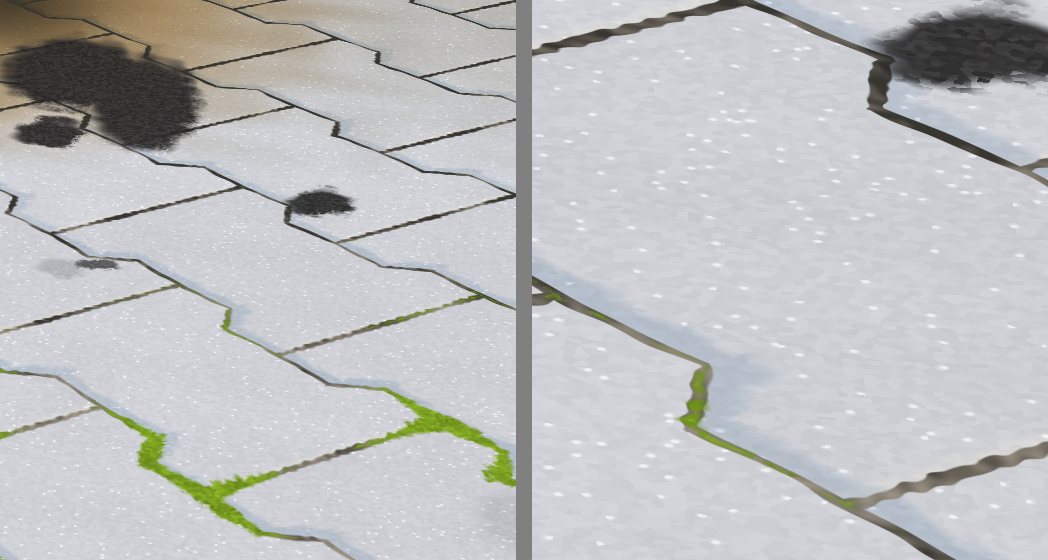
Left, the full canvas; right, a detail of the centre.
Write a WebGL 1 fragment shader that draws this texture.

```glsl
precision highp float;
uniform vec2 u_resolution;

// Ground plane: homogeneous origin and block axes, y pointing down
const vec3 ORIGIN = vec3(0.109, 0.413, 1.0);
const vec3 ACROSS = vec3(0.3255, -0.060, 0.045);
const vec3 ALONG = vec3(0.349, 0.143, -0.115);

const float FLARE = 0.083;
const float FLARE_STEEPNESS = 3.2;
const float JOINT_WIDTH = 0.010;
const float BEVEL_WIDTH = 0.075;
const float MOSS_WIDTH = 0.062;
const vec2 GRAIN_SCALE = vec2(62.0, 84.0);

const vec3 STONE = vec3(0.815, 0.822, 0.845);
const vec3 STONE_FAR = vec3(0.73, 0.725, 0.71);
const vec3 BEVEL_TINT = vec3(0.86, 0.905, 0.94);
const vec3 SAND = vec3(0.55, 0.49, 0.40);
const vec3 GAP = vec3(0.22, 0.21, 0.19);
const vec3 RUST = vec3(0.56, 0.45, 0.28);
const vec3 OIL = vec3(0.17, 0.165, 0.165);
const vec3 MOSS_DARK = vec3(0.33, 0.43, 0.09);
const vec3 MOSS_LIGHT = vec3(0.56, 0.72, 0.15);

vec2 hash2(vec2 p) {
  return fract(sin(vec2(dot(p, vec2(12.99, 78.23)), dot(p, vec2(39.35, 11.14)))) * 4375.85);
}

// Layered sines, 0 to 1
float waves(vec2 p) {
  float a = sin(p.x + 1.7 * sin(p.y * 0.8)) + sin(p.y * 1.3 + 1.9 * sin(p.x * 0.7));
  return 0.5 + 0.25 * a;
}

// Cellular noise: distance to the nearest seed and its random value
vec2 cells(vec2 p) {
  vec2 base = floor(p), best = vec2(9.0, 0.0);
  for (int j = -1; j <= 1; j++)
    for (int i = -1; i <= 1; i++) {
      vec2 cell = base + vec2(float(i), float(j));
      vec2 seed = hash2(cell);
      float d = length(cell + seed - p);
      if (d < best.x) best = vec2(d, hash2(cell + 17.0).x);
    }
  return best;
}

// Sideways swing of the long joints
float swing(float v) {
  float c = cos(6.28319 * v);
  return FLARE * (clamp(c * FLARE_STEEPNESS, -1.0, 1.0) - 0.25 * c);
}

float spot(vec2 p, vec2 centre, vec2 radius, float soft) {
  return 1.0 - smoothstep(1.0 - soft, 1.0 + soft, length((p - centre) / radius));
}

void main() {
  vec2 p = gl_FragCoord.xy / u_resolution.y;
  p.y = 1.0 - p.y;
  float aa = 3.5 / u_resolution.y;

  // Screen to block coordinates
  vec3 ray = vec3(p, 1.0);
  vec2 ground = vec2(dot(ray, cross(ALONG, ORIGIN)), dot(ray, cross(ORIGIN, ACROSS)))
              / dot(ray, cross(ACROSS, ALONG));
  float rough = waves(ground * 37.0);
  float fine = waves(ground.yx * 95.0 + 3.0);
  vec2 uv = ground + 0.008 * (vec2(rough, fine) - 0.5);

  // Interlocking blocks: swung long joints, staggered cross joints
  float line = floor(uv.x + 0.5);
  float side = 2.0 * mod(line, 2.0) - 1.0;
  float slope = (swing(uv.y + 0.005) - swing(uv.y - 0.005)) / 0.01;
  float longDist = (uv.x - line - side * swing(uv.y)) / sqrt(1.0 + slope * slope);
  float strip = line - step(longDist, 0.0);
  float row = uv.y + 0.5 * mod(strip, 2.0);
  float crossDist = fract(row + 0.5) - 0.5;
  float edge = min(abs(longDist), abs(crossDist));
  float tone = hash2(vec2(strip, floor(row))).x - 0.5;

  // Stone face with grain and pale chips
  vec2 grain = cells(ground * GRAIN_SCALE);
  float patches = waves(ground * 9.0);
  vec3 color = mix(STONE_FAR, STONE, smoothstep(0.0, 0.42, p.y + 0.08 * patches));
  color *= 1.0 + 0.025 * tone + 0.02 * (patches - 0.5) + 0.05 * (grain.y - 0.5);
  color += 0.10 * step(0.96, grain.y) * (1.0 - smoothstep(0.2, 0.5, grain.x));

  // Bevels: cool beside long joints, pale above cross joints
  float bevel = step(0.0, longDist)
              * (1.0 - smoothstep(BEVEL_WIDTH - 0.025, BEVEL_WIDTH + 0.015, longDist + 0.02 * rough));
  color *= mix(vec3(1.0), BEVEL_TINT, bevel * (0.65 + 0.35 * patches));
  float lip = step(crossDist, 0.0) * (1.0 - smoothstep(0.015, 0.04, -crossDist));
  color *= 1.0 + vec3(0.04, 0.03, 0.0) * lip;

  // Rusty corner and its darkest end
  float reach = length(p / vec2(0.70, 0.29)) + 0.12 * (patches - 0.5);
  color = mix(color, color * RUST * 1.5, 0.85 * (1.0 - smoothstep(0.25, 1.1, reach)));
  color *= mix(0.45, 1.0, smoothstep(0.0, 0.14, length(p * vec2(0.45, 1.0))));

  // Joints, partly filled with sand
  float worn = waves(ground * 14.0 + 5.0);
  float depth = clamp(1.25 - 1.1 * p.y + 0.9 * (worn - 0.5) + 0.4 * (fine - 0.5), 0.1, 1.0);
  float width = JOINT_WIDTH * (0.6 + 0.6 * worn + 0.4 * rough);
  float joint = 1.0 - smoothstep(width - aa, width + aa, edge);
  color = mix(color, mix(SAND, GAP, depth), joint * (0.65 + 0.35 * depth));

  // Oil spills with ragged rims
  vec2 q = p + 0.014 * (vec2(rough, waves(ground * 23.0)) - 0.5) + 0.005 * (grain.y - 0.5);
  float oil = max(spot(q, vec2(0.13, 0.13), vec2(0.125, 0.062), 0.18),
                  spot(q, vec2(0.26, 0.185), vec2(0.095, 0.082), 0.18));
  oil = max(oil, spot(q, vec2(0.089, 0.237), vec2(0.062, 0.024), 0.22));
  oil = max(oil, spot(q, vec2(0.573, 0.362), vec2(0.055, 0.024), 0.22));
  oil = max(oil, 0.75 * spot(q, vec2(0.173, 0.473), vec2(0.038, 0.012), 0.3));
  oil = max(oil, 0.18 * spot(q, vec2(0.11, 0.478), vec2(0.045, 0.014), 0.4));
  oil = max(oil, 0.10 * spot(q, vec2(0.91, 0.925), vec2(0.06, 0.05), 0.4));
  color = mix(color, OIL * (0.75 + 0.5 * grain.y), 0.93 * oil);

  // Moss spreading from the near joints
  float growth = smoothstep(0.42, 0.80, p.y) * (0.5 + 0.5 * cos(13.4 * (p.x - 0.34)));
  float spread = MOSS_WIDTH * growth * (0.55 + 0.6 * worn) + 0.012 * (fine - 0.5) - 0.004;
  float moss = 1.0 - smoothstep(spread - 0.008 - aa, spread + 0.004 + aa, edge + 0.008 * grain.y);
  moss *= smoothstep(0.02, 0.12, growth);
  color = mix(color, mix(MOSS_DARK, MOSS_LIGHT, 0.3 + 0.4 * grain.y + 0.3 * rough), moss);

  gl_FragColor = vec4(color, 1.0);
}
```
